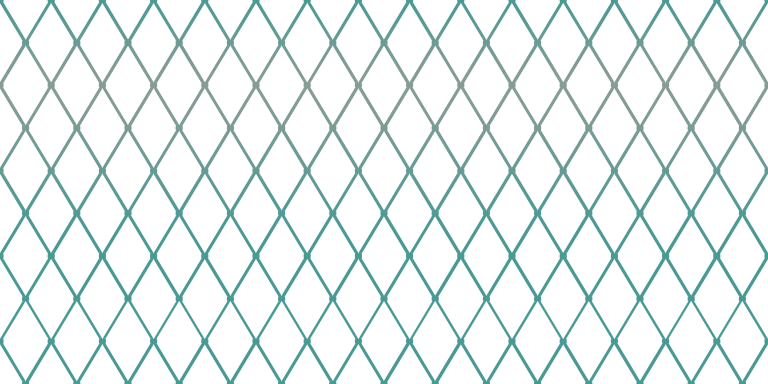
Write a Shadertoy shader that draws this pattern.

```glsl
// Diamond wire lattice on white: two families of slanted strands with small
// flat knots at the crossings. Strand distances come from skewed lattice
// coordinates; a vertical gradient tints the wire from teal to grey and back.

const vec2  REPEATS      = vec2(15.0, 4.5);    // diamonds across and down
const float ASPECT       = 2.0;                // width of the tiled area per unit height
const float HALF_WIDTH   = 0.0041;             // strand half width, in canvas heights
const float WIDTH_JITTER = 0.07;               // relative width change per segment
const float THIN_ROW     = 1.0;                // half row, from the bottom, of finer wire
const float THIN_SCALE   = 0.76;
const vec2  KNOT_SIZE    = vec2(0.0092, 0.0070); // knot half extents
const float KNOT_ROUND   = 0.0035;
const float GREY_START   = 0.34;               // heights where the grey tint begins,
const float GREY_PEAK    = 0.78;               // is strongest
const float GREY_END     = 1.03;               // and ends
const vec3  PAPER = vec3(1.0);
const vec3  TEAL  = vec3(0.285, 0.600, 0.585);
const vec3  GREY  = vec3(0.520, 0.615, 0.585);

float hash(vec2 p) {
    vec3 q = fract(vec3(p.xyx) * 0.1031);
    q += dot(q, q.yzx + 33.33);
    return fract((q.x + q.y) * q.z);
}

float roundedBox(vec2 p, vec2 halfSize, float radius) {
    vec2 q = abs(p) - halfSize + radius;
    return length(max(q, 0.0)) + min(max(q.x, q.y), 0.0) - radius;
}

// Half width of one strand segment between two knots.
float segmentWidth(float strand, float row, float family) {
    float jitter = 2.0 * hash(vec2(strand + 50.0, row + 40.0 * family)) - 1.0;
    float rowScale = row == THIN_ROW ? THIN_SCALE : 1.0;
    return HALF_WIDTH * rowScale * (1.0 + WIDTH_JITTER * jitter);
}

float latticeDistance(vec2 p) {
    vec2 cell = vec2(ASPECT, 1.0) / REPEATS;
    vec2 grid = p / cell + vec2(0.5, 0.0);
    float row = floor(2.0 * grid.y);

    // Each strand lies on an integer value of one skewed coordinate.
    vec2 skew = vec2(grid.x + grid.y, grid.x - grid.y);
    vec2 strand = floor(skew + 0.5);
    float scale = cell.x * cell.y / length(cell);
    vec2 wire = abs(skew - strand) * scale;
    wire -= vec2(segmentWidth(strand.x, row, 1.0), segmentWidth(strand.y, row, 2.0));

    // Knot at the nearest crossing.
    vec2 crossing = 0.5 * vec2(strand.x + strand.y, strand.x - strand.y);
    float knot = roundedBox((grid - crossing) * cell, KNOT_SIZE, KNOT_ROUND);
    return min(min(wire.x, wire.y), knot);
}

vec3 wireColor(float height) {
    float rise = smoothstep(GREY_START, GREY_PEAK, height);
    float fall = 1.0 - smoothstep(GREY_PEAK, GREY_END, height);
    return mix(TEAL, GREY, rise * fall);
}

void mainImage(out vec4 fragColor, in vec2 fragCoord) {
    vec2 p = fragCoord / iResolution.y;
    float coverage = clamp(0.5 - latticeDistance(p) * iResolution.y, 0.0, 1.0);
    fragColor = vec4(mix(PAPER, wireColor(p.y), coverage), 1.0);
}
```
